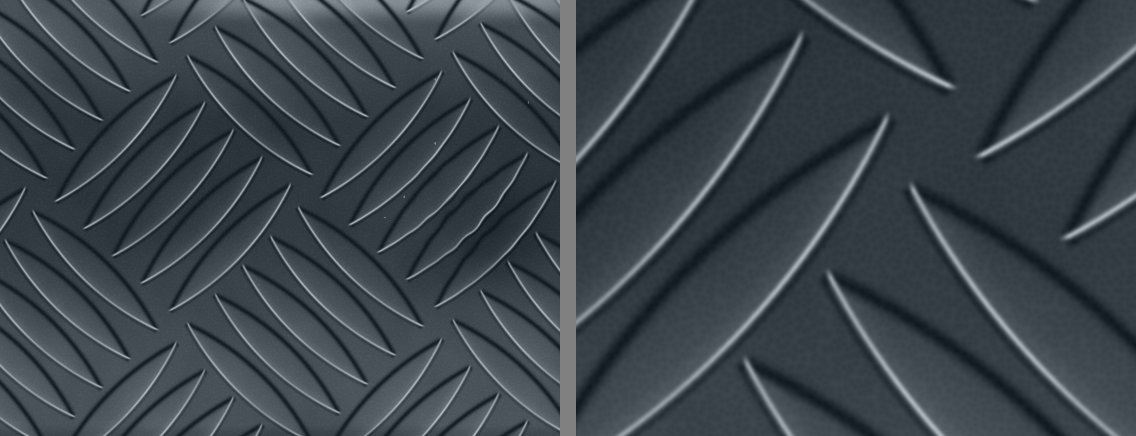
Left, the full canvas; right, a detail of the centre.
Give the GLSL for this texture, as a WebGL 2 fragment shader.

```glsl
#version 300 es
precision highp float;

uniform vec2 u_resolution;
out vec4 outColor;

// Lengths are fractions of the canvas height
#define PERIOD vec2(0.6087, 0.6137)
#define CENTRE vec2(0.3963, 0.5531)
#define SHEAR 0.0137
#define TILT 0.016
#define SPACING 0.0913
#define HALF_LENGTH 0.201
#define HALF_WIDTH 0.033
#define RIM_WIDTH 0.0025
#define SHADOW_WIDTH 0.0058
#define RIM_TONE 0.64
#define SHADOW_TONE 0.095
#define WORN_SPOT vec2(1.07, 0.50)

vec2 hash2(vec2 c) {
    vec2 k = vec2(dot(c, vec2(127.1, 311.7)), dot(c, vec2(269.5, 183.3)));
    return fract(sin(k) * 43758.545);
}

// Distance to the nearest scattered point
float cellular(vec2 p) {
    vec2 cell = floor(p), f = fract(p);
    float nearest = 2.0;
    for (int y = -1; y <= 1; y++)
        for (int x = -1; x <= 1; x++) {
            vec2 o = vec2(x, y);
            nearest = min(nearest, length(o + hash2(cell + o) - f));
        }
    return nearest;
}

// Layered sines, each turned and finer than the last
float mottle(vec2 p) {
    float sum = 0.0, gain = 0.5;
    for (int i = 0; i < 5; i++) {
        sum += gain * sin(p.x + 1.7 * sin(p.y)) * cos(0.8 * p.y + sin(p.x));
        p = mat2(1.4, 1.2, -1.2, 1.4) * p + 2.3;
        gain *= 0.6;
    }
    return sum;
}

float bump(float x, float width) {
    return exp(-x * x / (width * width));
}

// Group of five lenses: x along the bar, y across it and downward
vec2 barSpace(vec2 p, vec2 centre, float lean) {
    vec2 q = p - centre;
    q -= PERIOD * round(q / PERIOD);
    float c = cos(TILT), s = sin(TILT);
    q = mat2(c, -s, s, c) * q;
    q.x *= lean;
    vec2 bar = vec2(q.x + q.y, q.x - q.y) * 0.70711;
    bar.y -= SPACING * clamp(round(bar.y / SPACING), -2.0, 2.0);
    return bar;
}

// Signed distances to the lower and upper arcs of a lens
vec2 lensArcs(vec2 bar) {
    float radius = (HALF_LENGTH * HALF_LENGTH + HALF_WIDTH * HALF_WIDTH) / (2.0 * HALF_WIDTH);
    vec2 offset = vec2(0.0, radius - HALF_WIDTH);
    return vec2(length(bar + offset), length(bar - offset)) - radius;
}

void main() {
    vec2 p = gl_FragCoord.xy / u_resolution.y;
    float pixel = 1.0 / u_resolution.y;
    float stain = mottle(p * 7.0);

    // Broad light on the plate
    float tone = 0.212 + 0.11 * (1.0 - smoothstep(0.08, 0.58, p.y));
    tone += 0.085 * smoothstep(0.68, 1.0, p.y);
    tone += 0.24 * smoothstep(0.94, 1.0, p.y) * smoothstep(0.1, 0.65, p.x);
    tone -= 0.05 * (1.0 - smoothstep(0.0, 0.03, p.y));
    tone += 0.03 * stain;
    vec2 smudge = p - WORN_SPOT - vec2(0.08, -0.04);
    tone -= 0.06 * exp(-90.0 * dot(smudge, smudge));

    // Dents bend the bars around the worn spot
    vec2 fromSpot = p - WORN_SPOT;
    float dent = exp(-70.0 * dot(fromSpot, fromSpot));
    vec2 plate = vec2(p.x, p.y - SHEAR * p.x);
    plate += dent * 0.002 * vec2(sin(p.y * 115.0), sin(p.x * 140.0));

    // Two bar directions in a checker arrangement
    for (int i = 0; i < 2; i++) {
        float lean = i == 0 ? 1.0 : -1.0;
        vec2 bar = barSpace(plate, CENTRE + 0.5 * PERIOD * float(i), lean);
        vec2 arcs = lensArcs(bar);
        float inside = 1.0 - smoothstep(-pixel, pixel, max(arcs.x, arcs.y));
        float span = 1.0 - smoothstep(HALF_LENGTH - 0.007, HALF_LENGTH + 0.003, abs(bar.x));

        // Raised face, brighter toward its lower side
        tone += inside * (0.028 + 0.03 * bar.y / HALF_WIDTH);
        tone += 0.03 * inside * bump(arcs.x + 0.005, 0.008);

        // Shaded upper edge, contact line and bright lower rim
        float shadow = bump(arcs.y + 0.003, SHADOW_WIDTH) * span;
        tone = mix(tone, SHADOW_TONE, 0.92 * shadow);
        tone -= 0.07 * bump(arcs.x - 0.006, 0.003) * span;
        float rim = bump(arcs.x, max(RIM_WIDTH, pixel)) * span;
        float shine = RIM_TONE + 0.08 * stain + 0.05 * sin(bar.x * 21.0);
        tone = mix(tone, shine, rim);
    }

    // Fine grain and a few bright specks
    tone += 0.03 * (cellular(p * 190.0) - 0.45);
    float speck = 1.0 - smoothstep(0.025, 0.06, cellular(p * 14.0));
    tone += 0.25 * speck * step(0.98, hash2(floor(p * 14.0)).x);

    // Cool steel tint
    outColor = vec4(clamp(tone + vec3(-0.033, 0.0, 0.03), 0.0, 1.0), 1.0);
}
```
